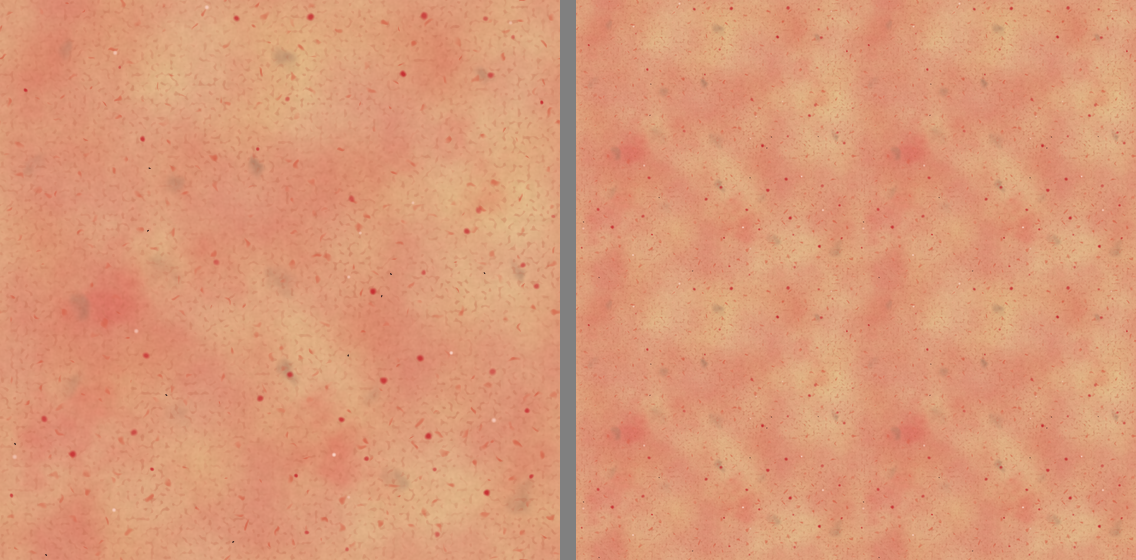
Left: one tile. Right: repeated 2 by 2.
Reproduce this texture procedurally as a WebGL 2 fragment shader.

```glsl
#version 300 es
precision highp float;

uniform vec2 u_resolution;
out vec4 fragColor;

struct Spot {
    vec2 offset;
    vec3 rnd;
};

// Integer hash of a cell that wraps after a whole number of repeats
vec3 hash(vec2 cell, float period, uint seed) {
    uvec3 v = uvec3(uvec2(mod(cell + 0.5, period)), seed);
    v = v * 1664525u + 1013904223u;
    v.x += v.y * v.z; v.y += v.z * v.x; v.z += v.x * v.y;
    v ^= v >> 16u;
    v.x += v.y * v.z; v.y += v.z * v.x; v.z += v.x * v.y;
    return vec3(v >> 8u) / 16777216.0;
}

float slope(vec2 cell, vec2 toPoint, float period, uint seed) {
    float angle = 6.28319 * hash(cell, period, seed).x;
    return dot(vec2(cos(angle), sin(angle)), toPoint);
}

// Tiling gradient noise, about -0.7 to 0.7
float noise(vec2 uv, float period, uint seed) {
    vec2 i = floor(uv * period), f = fract(uv * period);
    vec2 w = f * f * f * (f * (f * 6.0 - 15.0) + 10.0);
    vec2 e = vec2(1, 0);
    float low = mix(slope(i, f, period, seed), slope(i + e.xy, f - e.xy, period, seed), w.x);
    float high = mix(slope(i + e.yx, f - e.yx, period, seed), slope(i + 1.0, f - 1.0, period, seed), w.x);
    return mix(low, high, w.y);
}

float fbm(vec2 uv, float period, uint seed) {
    float sum = 0.0, gain = 1.0;
    for (uint k = 0u; k < 5u; k++) {
        sum += gain * noise(uv, period, seed + k);
        period *= 2.0;
        gain *= 0.52;
    }
    return sum;
}

vec2 warp(vec2 uv, float period, uint seed) {
    return vec2(noise(uv, period, seed), noise(uv, period, seed + 1u));
}

// One jittered spot per cell, offset in canvas units
Spot scatter(vec2 uv, float cells, float jitter, uint seed) {
    vec2 cell = floor(uv * cells);
    vec2 centre = 0.5 + jitter * (hash(cell, cells, seed).xy - 0.5);
    return Spot((fract(uv * cells) - centre) / cells, hash(cell, cells, seed + 1u));
}

// Soft rotated ellipse
float blob(vec2 offset, float angle, vec2 radii, float core) {
    float c = cos(angle), s = sin(angle);
    return 1.0 - smoothstep(core, 1.0, length(mat2(c, -s, s, c) * offset / radii));
}

void main() {
    vec2 uv = gl_FragCoord.xy / u_resolution;
    float pixel = 1.0 / min(u_resolution.x, u_resolution.y);

    // Broad tan and salmon blotches with a few flushed areas
    float tone = clamp(0.64 + 0.62 * fbm(uv, 4.0, 1u), 0.0, 1.1);
    vec3 colour = mix(vec3(0.85, 0.47, 0.40), vec3(0.88, 0.70, 0.525), tone);
    float flush = smoothstep(0.2, 0.85, fbm(uv, 3.0, 11u));
    colour = mix(colour, vec3(0.86, 0.34, 0.31), 0.5 * flush);
    colour.b += 0.03 * noise(uv, 7.0, 21u);

    // Grey-olive smudges
    vec2 smudgeUv = uv + 0.03 * warp(uv, 14.0, 31u) + 0.012 * warp(uv, 36.0, 33u);
    Spot smudge = scatter(smudgeUv, 5.0, 0.5, 35u);
    float smear = blob(smudge.offset, 1.2 * (smudge.rnd.y - 0.5),
                       vec2(0.014, 0.024) + 0.021 * smudge.rnd.z, 0.1);
    smear *= step(smudge.rnd.x, 0.65) * (0.2 + 0.4 * smudge.rnd.y);
    colour = mix(colour, vec3(0.64, 0.47, 0.38), smear * (0.9 + 0.6 * noise(uv, 40.0, 37u)));

    // Fine pores and grain
    float pores = smoothstep(0.08, 0.5, noise(uv, 116.0, 41u));
    pores *= 0.28 + 0.25 * noise(uv, 9.0, 42u);
    colour = mix(colour, vec3(0.76, 0.42, 0.31), pores);
    colour += 0.022 * noise(uv, 170.0, 43u) + 0.025 * noise(uv, 70.0, 44u);

    // Irregular orange-red flecks in two offset layers
    vec2 fleckUv = uv + 0.009 * warp(uv, 64.0, 51u);
    for (uint k = 0u; k < 2u; k++) {
        Spot fleck = scatter(fleckUv + 0.027 * float(k), 18.0, 0.5, 53u + 2u * k);
        float mark = blob(fleck.offset, 6.28319 * fleck.rnd.y,
                          vec2(0.006, 0.003) + vec2(0.006, 0.003) * fleck.rnd.z, 0.15);
        mark *= step(fleck.rnd.x, 0.55) * (0.25 + 0.8 * fleck.rnd.x);
        colour = mix(colour, vec3(0.83, 0.36, 0.26), mark);
    }

    // Round red dots
    Spot dotSpot = scatter(uv + 0.002 * warp(uv, 80.0, 61u), 10.0, 0.8, 63u);
    float redDot = blob(dotSpot.offset, 0.0, vec2(0.004 + 0.005 * dotSpot.rnd.z), 0.2);
    redDot *= step(dotSpot.rnd.x, 0.5) * (0.45 + 0.5 * dotSpot.rnd.y);
    colour = mix(colour, vec3(0.77, 0.15, 0.17), redDot);

    // Tiny pale points
    Spot pale = scatter(uv, 7.0, 0.9, 71u);
    float glint = blob(pale.offset, 0.0, vec2(0.0025 + 0.0025 * pale.rnd.z + 0.5 * pixel), 0.15);
    colour = mix(colour, vec3(0.98, 0.82, 0.77), glint * step(pale.rnd.x, 0.28) * (0.5 + 0.5 * pale.rnd.y));

    // Sparse dark ticks
    Spot tick = scatter(uv, 6.0, 0.9, 81u);
    float speck = blob(tick.offset, 6.28319 * tick.rnd.y, vec2(0.0022, 0.001) + 0.5 * pixel, 0.3);
    colour = mix(colour, vec3(0.15, 0.09, 0.10), 0.85 * speck * step(tick.rnd.x, 0.15));

    fragColor = vec4(clamp(colour, 0.0, 1.0), 1.0);
}
```
